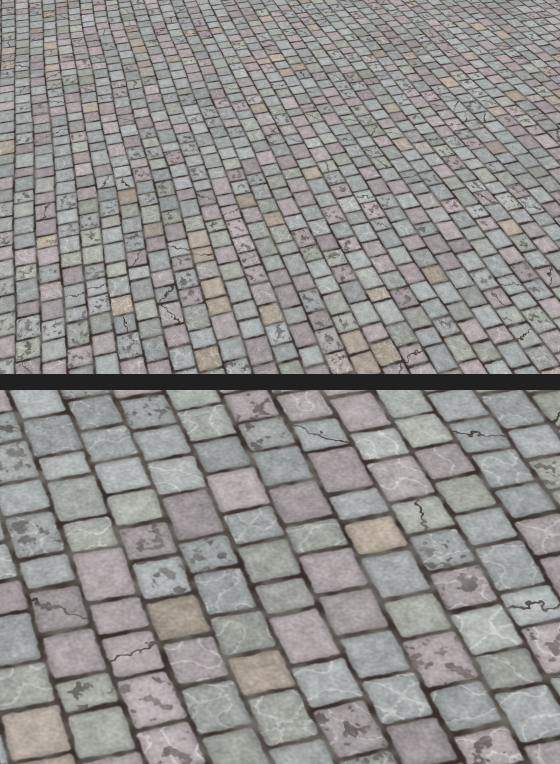
Top, the full canvas; bottom, a detail of the centre.
A Shadertoy shader for this texture:

```glsl
const float HORIZON = 1.957;            // height where the ground plane vanishes
const float COLUMN_VANISH = 0.04;       // vanishing point of the column joints
const float ROW_VANISH = 8.08;          // vanishing point of the row joints
const vec2 STONE_PITCH = vec2(0.036, 0.1295);
const vec2 JOINT = vec2(0.042, 0.045);  // half widths, in stones
const float CORNER = 0.07;
const float ROW_JITTER = 0.3;
const float COURSE_WAVE = 0.3;
const float CRACKED_SHARE = 0.1;
const float CHIPPED_SHARE = 0.2;
const float VEINED_SHARE = 0.35;
const int SAMPLES = 3;
const vec3 GREY = vec3(0.645, 0.658, 0.660);
const vec3 MAUVE = vec3(0.662, 0.627, 0.636);
const vec3 MOSS = vec3(0.640, 0.655, 0.625);
const vec3 TAN = vec3(0.680, 0.640, 0.590);
const vec3 VEIN = vec3(0.790, 0.785, 0.775);
const vec3 GAP_DARK = vec3(0.220, 0.185, 0.175);
const vec3 GAP_DUST = vec3(0.430, 0.415, 0.395);

vec3 hash3(vec2 p) {
    vec3 q = fract(p.xyx * vec3(0.1031, 0.1030, 0.0973));
    q += dot(q, q.yxz + 33.33);
    return fract((q.xxy + q.yzz) * q.zyx);
}

float gradientNoise(vec2 p) {
    vec2 cell = floor(p), f = p - cell;
    vec2 s = f * f * f * (f * (f * 6.0 - 15.0) + 10.0);
    vec4 corner;
    for (int i = 0; i < 4; i++) {
        vec2 o = vec2(i & 1, i >> 1);
        float angle = 6.2832 * hash3(cell + o).x;
        corner[i] = dot(vec2(cos(angle), sin(angle)), f - o);
    }
    return mix(mix(corner.x, corner.y, s.x), mix(corner.z, corner.w, s.x), s.y);
}

float fbm(vec2 p) {
    float sum = 0.0, amplitude = 1.0;
    for (int i = 0; i < 3; i++) {
        sum += amplitude * gradientNoise(p);
        p = mat2(1.6, 1.2, -1.2, 1.6) * p + 7.3;
        amplitude *= 0.6;
    }
    return sum;
}

// Canvas position (height = 1) to ground position, counted in stones
vec2 toGround(vec2 p) {
    return (p.x - vec2(COLUMN_VANISH, ROW_VANISH)) / (HORIZON - p.y) / STONE_PITCH;
}

float rowEdge(float column, float row) {
    return row + ROW_JITTER * (hash3(vec2(column, row) + 51.0).x - 0.5);
}

vec3 stoneTint(float pick) {
    vec3 tint = mix(GREY, MOSS, smoothstep(0.35, 0.55, pick));
    tint = mix(tint, MAUVE, smoothstep(0.6, 0.68, pick));
    return mix(tint, TAN, smoothstep(0.94, 0.97, pick));
}

vec3 paving(vec2 ground, vec2 footprint) {
    // Wavy columns, each sliding by about half a stone
    vec2 g = ground;
    g.x += COURSE_WAVE * gradientNoise(ground * vec2(0.17, 0.11));
    float column = floor(g.x);
    g.y += 0.5 * mod(column, 2.0) + 0.35 * hash3(vec2(column, 9.0)).y;
    float row = floor(g.y);
    if (g.y < rowEdge(column, row)) row -= 1.0;
    else if (g.y >= rowEdge(column, row + 1.0)) row += 1.0;
    vec2 id = vec2(column, row);
    vec3 look = hash3(id), wear = hash3(id + 117.0), shape = hash3(id + 271.0);

    // Rough rounded stone outline
    float low = rowEdge(column, row), high = rowEdge(column, row + 1.0);
    vec2 local = g - vec2(column + 0.5, 0.5 * (low + high));
    vec2 halfSize = vec2(0.5, 0.5 * (high - low)) - JOINT * (0.6 + 0.8 * shape.xy);
    vec2 at = local + 0.07 * (shape.z - 0.5) * vec2(-local.y, local.x);
    vec2 q = abs(at) - halfSize + CORNER;
    float edge = length(max(q, 0.0)) + min(max(q.x, q.y), 0.0) - CORNER;
    float rough = fbm(g * 3.1 + look.xy * 40.0);
    edge += 0.035 * rough;
    float blur = (q.x > q.y ? footprint.x : footprint.y) + 0.025;

    // Stone surface: tint, blotches, grain, worn rim
    float grain = gradientNoise(g * 13.0 + look.yz * 30.0);
    float patches = gradientNoise(ground * 0.21 + 4.0);
    float tone = 1.0 + 0.15 * (look.y - 0.5) + 0.13 * rough + 0.12 * grain + 0.07 * patches;
    vec3 color = stoneTint(look.x) * tone;
    color *= 1.0 - 0.12 * smoothstep(-0.14, 0.0, edge);

    // Pale veins
    float ridge = abs(gradientNoise(g * 1.7 + wear.xy * 60.0) + 0.08 * grain);
    float vein = (1.0 - smoothstep(0.01, 0.06, ridge)) * step(wear.x, VEINED_SHARE);
    color = mix(color, VEIN * tone, 0.6 * vein);

    // Cracks and broken flakes
    vec3 gap = mix(GAP_DARK, GAP_DUST, smoothstep(-0.5, 0.6, fbm(ground * 1.3 + 20.0)));
    float angle = 6.2832 * wear.z;
    float split = abs(dot(local, vec2(cos(angle), sin(angle))) + 0.18 * rough);
    float crack = (1.0 - smoothstep(0.015, 0.05, split)) * step(wear.y, CRACKED_SHARE);
    float flake = smoothstep(0.22, 0.42, -rough - 0.6 * edge - 0.05)
        * step(1.0 - CHIPPED_SHARE, wear.y);
    color = mix(color, gap, max(0.85 * crack, 0.5 * flake));

    return mix(color, gap, smoothstep(-blur, blur, edge));
}

void mainImage(out vec4 fragColor, in vec2 fragCoord) {
    vec2 footprint = fwidth(toGround(fragCoord / iResolution.y)) / float(SAMPLES);
    vec3 sum = vec3(0.0);
    for (int i = 0; i < SAMPLES * SAMPLES; i++) {
        vec2 offset = (vec2(i % SAMPLES, i / SAMPLES) + 0.5) / float(SAMPLES) - 0.5;
        sum += paving(toGround((fragCoord + offset) / iResolution.y), 0.5 * footprint);
    }
    fragColor = vec4(sum / float(SAMPLES * SAMPLES), 1.0);
}
```
